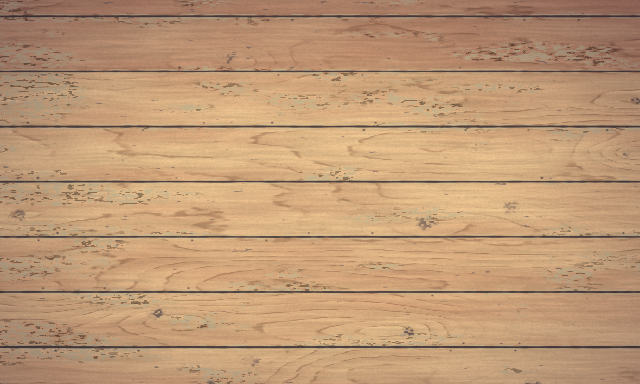
Reproduce this texture procedurally as a Shadertoy shader.

```glsl
// Weathered horizontal wooden planks with dark seams and a soft vignette.
// Contours of stretched noise give the growth rings; hashes per plank place
// the knots, nails, tone and flaked pale paint.
#define PITCH 0.1436        // plank height, in canvas heights
#define FIRST_SEAM 0.0424   // distance of the first seam from the top
#define RINGS 8.0           // growth rings per unit of ring field
#define RING_DEPTH 0.17
#define FIBRE_DEPTH 0.15
#define WEAR 0.80           // strength of the flaked paint
#define VIGNETTE 0.78
#define PALE vec3(0.890, 0.738, 0.545)
#define ROSY vec3(0.830, 0.645, 0.480)
#define DARK vec3(0.29, 0.25, 0.25)
#define PAINT vec3(0.77, 0.71, 0.56)
#define SHADE vec3(0.60, 0.56, 0.68)  // multiplier towards the corners

float hash(vec2 p) {
    p = fract(p * vec2(0.1031, 0.1137) + 0.317);
    p += dot(p, p.yx + 33.33);
    return fract((p.x + p.y) * p.x * 17.13);
}

float noise(vec2 p) {
    vec2 i = floor(p), f = fract(p);
    f = f * f * (3.0 - 2.0 * f);
    return mix(mix(hash(i), hash(i + vec2(1, 0)), f.x),
               mix(hash(i + vec2(0, 1)), hash(i + vec2(1, 1)), f.x), f.y);
}

float fbm(vec2 p) {
    float sum = 0.0, amp = 0.5;
    for (int i = 0; i < 4; i++) {
        sum += amp * noise(p);
        p = p * 2.03 + 7.1;
        amp *= 0.5;
    }
    return sum / 0.9375;
}

// x: dark core, y: bulge of the rings around the knots of one plank
vec2 knots(vec2 p, float row, float width) {
    vec2 result = vec2(0);
    for (int i = 0; i < 3; i++) {
        vec2 id = vec2(row * 5.0 + 3.0, float(i) * 9.0 + 2.0);
        vec2 centre = vec2((float(i) + hash(id)) / 3.0 * width,
                           PITCH * mix(0.15, 0.88, hash(id + 31.0)));
        float size = mix(0.009, 0.022, hash(id + 57.0));
        float present = step(0.45, hash(id + 83.0));
        vec2 d = (p - centre) / (size * vec2(1.25, 0.85));
        float r = length(d) + 1.3 * (fbm(p * 85.0 + id) - 0.5);
        float speck = smoothstep(0.4, 0.6, noise(p * vec2(150, 230) + id));
        float core = (1.0 - smoothstep(0.3, 1.2, r)) * (0.2 + 0.8 * speck);
        result.x = max(result.x, present * core * mix(0.4, 0.95, hash(id + 11.0)));
        d *= vec2(0.4, 1.0);
        result.y += present * exp(-0.12 * dot(d, d));
    }
    return result;
}

// Small nail holes in two lines along the plank edges
float nails(vec2 p, float row, float px) {
    float side = step(0.5 * PITCH, p.y);
    float cell = floor(p.x / 0.21);
    vec2 id = vec2(cell + 4.0, row * 7.0 + side * 3.0);
    vec2 centre = vec2((cell + 0.15 + 0.7 * hash(id)) * 0.21,
                       mix(0.009, PITCH - 0.010, side));
    float radius = mix(0.0010, 0.0024, hash(id + 19.0));
    float d = length((p - centre) * vec2(0.8, 1.0));
    return step(0.55, hash(id + 43.0)) * (1.0 - smoothstep(radius - px, radius + px, d));
}

void mainImage(out vec4 fragColor, in vec2 fragCoord) {
    float px = 1.0 / iResolution.y;
    float width = iResolution.x * px;
    vec2 uv = fragCoord / iResolution.xy;
    vec2 p = vec2(fragCoord.x * px, 1.0 - uv.y);

    // Plank index and place within the plank
    float v = (p.y - FIRST_SEAM) / PITCH;
    float row = floor(v) + 1.0;
    vec2 local = vec2(p.x, fract(v) * PITCH);
    vec2 q = local + vec2(row * 3.7, row * 1.9);
    float oldWood = 1.0 - smoothstep(0.5, 2.0, row);

    // Base tone, broad stains, long fibres and fine roughness
    vec2 knot = knots(local, row, width);
    float stain = fbm(q * vec2(2.5, 18.0));
    float redness = 0.5 * hash(vec2(row, 17.0)) + 2.0 * (stain - 0.45) + 0.6 * oldWood;
    vec3 color = mix(PALE, ROSY, clamp(redness, 0.0, 1.0));
    color *= mix(vec3(1), vec3(0.91, 0.86, 0.89), oldWood);
    float waviness = 0.012 * noise(q * vec2(5, 14));
    vec2 grain = q + vec2(0.0, waviness);
    float fibre = 0.6 * noise(grain * vec2(5, 190)) + 0.4 * noise(grain * vec2(22, 300));
    color *= 1.0 + FIBRE_DEPTH * (fibre - 0.5);
    color *= 1.0 + 0.06 * (noise(p * vec2(230, 420)) - 0.5);

    // Growth rings: thin late-wood lines over a soft ramp, bulging at knots
    float field = noise(q * vec2(1.3, 8.0)) + 0.13 * fbm(q * vec2(6, 26))
                + 0.008 * noise(q * vec2(50, 190)) + 0.32 * knot.y;
    float phase = fract(field * RINGS);
    float ramp = smoothstep(0.1, 0.9, phase) * (1.0 - smoothstep(0.92, 1.0, phase));
    float line = smoothstep(0.80, 0.90, phase) * (1.0 - smoothstep(0.92, 1.0, phase));
    float ringMask = smoothstep(0.25, 0.65, noise(q * vec2(2.5, 11) + 40.0));
    float broken = smoothstep(0.25, 0.6, noise(q * vec2(30, 150) + 12.0));
    float ring = 0.28 * ramp + line * broken;
    color *= 1.0 - RING_DEPTH * ring * mix(0.2, 1.0, ringMask) * vec3(0.8, 1.0, 1.05);

    // Flaked paint with shadowed chips, heavier at the left end and the edges
    float edge = min(local.y, PITCH - local.y);
    float patches = fbm(q * vec2(4, 19) + 90.0) + 0.16 * exp(-p.x * 3.5) + 0.05 * oldWood
                  + 0.10 * exp(-edge * 130.0);
    float worn = smoothstep(0.58, 0.74, patches);
    float flakeField = fbm(q * vec2(60, 210));
    float flakes = smoothstep(0.52, 0.60, flakeField);
    float chips = 1.0 - smoothstep(0.30, 0.38, flakeField);
    color = mix(color, PAINT, WEAR * flakes * worn);
    color *= 1.0 - 0.35 * chips * worn;

    // Knots, rare scuffs and nails
    color = mix(color, DARK * 1.2, knot.x * 0.9);
    float scuff = smoothstep(0.79, 0.87, fbm(q * vec2(26, 120) + 15.0));
    color = mix(color, DARK * 1.5, 0.6 * scuff);
    color = mix(color, DARK, 0.9 * nails(local, row, px));

    // Seams of uneven width, with a chipped pale lip
    float seam = floor(v + 0.5);
    float wobble = 0.0007 * (noise(vec2(p.x * 14.0, seam * 5.0)) - 0.5);
    float d = abs((v - seam) * PITCH + wobble);
    float gap = mix(0.0014, 0.0027, hash(vec2(seam, 61.0)))
              + 0.0010 * (noise(vec2(p.x * 60.0, seam * 8.0)) - 0.5);
    float lip = exp(-pow((d - gap - 0.0025) / 0.0018, 2.0));
    float lipBreaks = smoothstep(0.35, 0.6, noise(vec2(p.x * 40.0, row * 9.0 + step(0.0, v - seam))));
    color = mix(color, PAINT * 1.1, 0.65 * lip * lipBreaks);
    color *= 1.0 - 0.10 * exp(-d * 220.0);
    color = mix(color, DARK, 0.97 * (1.0 - smoothstep(gap - 0.6 * px, gap + 0.6 * px, d)));

    // Vignette
    float falloff = length((uv - vec2(0.5, 0.46)) * vec2(1.75, 1.6));
    color *= mix(vec3(1), SHADE, VIGNETTE * smoothstep(0.38, 1.4, falloff));

    fragColor = vec4(color, 1.0);
}
```
